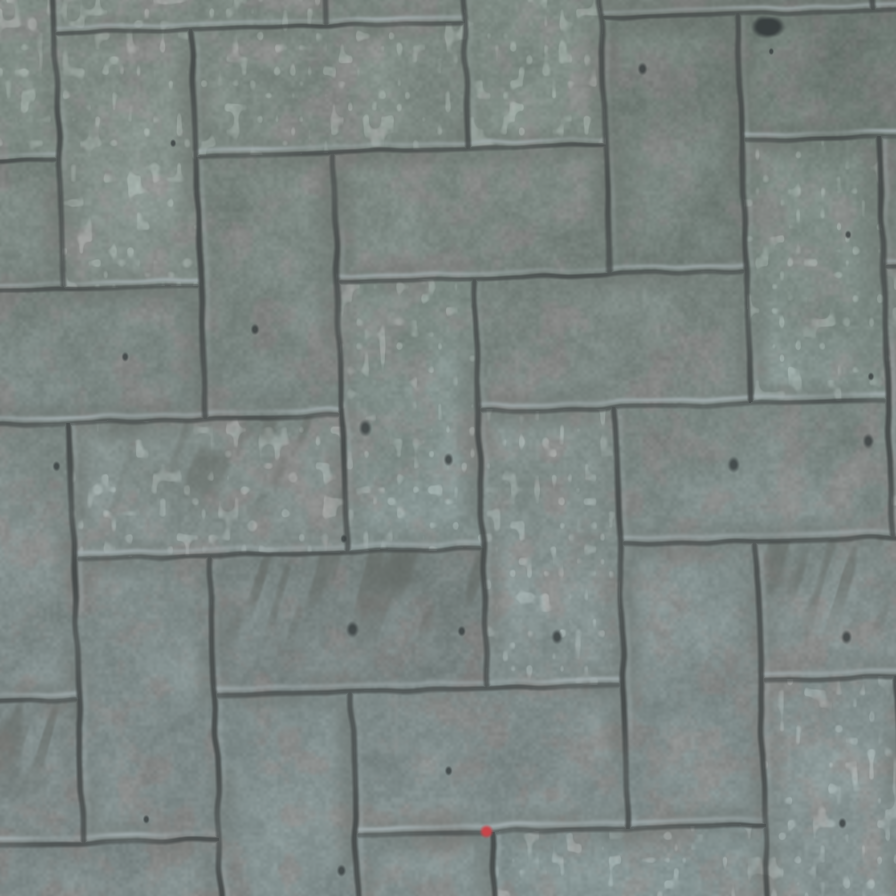
This texture is drawn by a three.js fragment shader. Its source:

```glsl
// Grey-green concrete pavers laid in a herringbone of 1 x 2 blocks, seen slightly askew.
// The canvas is mapped to paver cells; the diagonal index of a cell gives its block,
// then joints, pale worn edges, mottling, stains and pits are layered on top.
varying vec2 vUv;

// Layout, in canvas units measured from the upper left
const vec2 GRID_START = vec2(0.0612, 0.0365);
const vec2 CELL = vec2(0.1523, 0.1393);
const vec2 SKEW = vec2(0.0052, 0.0042);
const float ROW_GROWTH = 0.0019;
const float WOBBLE = 0.026;

// Joint widths, in cells
const float JOINT_CORE = 0.006;
const float JOINT_EDGE = 0.034;
const float RIM_OFFSET = 0.042;
const float RIM_WIDTH = 0.019;

// Colours
const vec3 GREEN_GREY = vec3(0.485, 0.540, 0.512);
const vec3 BLUE_GREY = vec3(0.505, 0.563, 0.562);
const vec3 WARM_GREY = vec3(0.515, 0.520, 0.515);
const vec3 STAIN = vec3(0.37, 0.385, 0.365);
const vec3 JOINT = vec3(0.265, 0.285, 0.285);
const vec3 WORN_EDGE = vec3(0.64, 0.685, 0.695);
const vec3 PIT = vec3(0.20, 0.225, 0.23);
const vec3 RED_FLECK = vec3(0.78, 0.27, 0.29);

// Scattered marks
const float PIT_GRID = 9.0;
const float PIT_CHANCE = 0.24;
const vec2 BIG_PIT = vec2(0.857, 0.030);
const vec2 FLECK_POS = vec2(0.543, 0.928);

float hash(vec2 p) {
  vec3 h = fract(vec3(p.xyx) * 0.1031);
  h += dot(h, h.yzx + 33.33);
  return fract((h.x + h.y) * h.z);
}

float noise(vec2 p) {
  vec2 i = floor(p), f = fract(p);
  f = f * f * (3.0 - 2.0 * f);
  return mix(mix(hash(i), hash(i + vec2(1.0, 0.0)), f.x),
             mix(hash(i + vec2(0.0, 1.0)), hash(i + 1.0), f.x), f.y);
}

float fbm(vec2 p) {
  float sum = 0.0, amp = 0.5;
  for (int i = 0; i < 4; i++) {
    sum += amp * noise(p);
    p = p * 2.03 + 17.7;
    amp *= 0.5;
  }
  return sum / 0.9375;
}

// Undo the skew and the growth of the rows toward the bottom
vec2 toCells(vec2 p) {
  vec2 s = p - GRID_START, c = s / CELL;
  for (int i = 0; i < 3; i++) {
    float y = s.y + SKEW.y * c.x;
    c.y = (sqrt(max(CELL.y * CELL.y + 4.0 * ROW_GROWTH * y, 0.0)) - CELL.y) / (2.0 * ROW_GROWTH);
    c.x = (s.x - SKEW.x * c.y) / CELL.x;
  }
  return c;
}

float ridge(float d) {
  float t = (d - RIM_OFFSET) / RIM_WIDTH;
  return exp(-t * t);
}

void main() {
  vec2 p = vec2(vUv.x, 1.0 - vUv.y);
  vec2 c = toCells(p);
  c += WOBBLE * (vec2(noise(p * 33.0), noise(p * 33.0 + 51.0)) - 0.5);

  // Herringbone: diagonals 0 and 3 stand upright, 1 and 2 lie flat
  vec2 origin = floor(c);
  float diagonal = mod(origin.x - origin.y + 0.5, 4.0);
  bool upright = diagonal < 1.0 || diagonal > 3.0;
  if (diagonal > 3.0) origin.y -= 1.0;
  else if (diagonal > 2.0) origin.x -= 1.0;
  vec2 size = upright ? vec2(1.0, 2.0) : vec2(2.0, 1.0);
  vec2 q = c - origin, far = size - q;
  float id = hash(origin + 40.0), id2 = hash(origin + 83.0);

  // Block face: broad tint, cloudy mottling and fine grain
  float cloud = fbm(p * 16.0 + id * 9.0);
  float patchy = fbm(p * 34.0 + 70.0);
  float grain = noise(p * 150.0) + noise(p * 260.0) - 1.0;
  vec3 col = mix(GREEN_GREY, BLUE_GREY, smoothstep(0.1, 0.85, p.y + 0.35 * (cloud - 0.5)));
  col = mix(col, WARM_GREY, 0.75 * smoothstep(0.45, 0.75, patchy) + 0.22 * id2);
  col *= 1.0 + 0.08 * (id - 0.5) + 0.20 * (cloud - 0.5) + 0.10 * (patchy - 0.5);
  col += 0.035 * grain;
  col *= 1.0 - 0.10 * smoothstep(0.5, 1.1, p.x) * smoothstep(0.5, 0.0, p.y);

  // Grimy borders, streaked stains and pale flecks on some blocks
  float border = min(min(q.x, far.x), min(q.y, far.y));
  col = mix(col, STAIN, 0.38 * (1.0 - smoothstep(0.02, 0.22, border)) * smoothstep(0.3, 0.7, cloud));
  float streak = noise(vec2(p.x * 75.0 + p.y * 22.0, p.y * 17.0));
  col = mix(col, STAIN, 0.45 * step(0.86, id2) * smoothstep(0.45, 0.8, streak) * smoothstep(0.9, 0.2, q.y));
  col += 0.09 * step(0.8, id) * smoothstep(0.7, 0.9, noise(p * vec2(110.0, 75.0)));

  // Joints: strong uprights, thinner level lines, pale worn lower and left edges
  float wear = noise(p * 14.0 + 8.0);
  float upJoint = 1.0 - smoothstep(JOINT_CORE, JOINT_EDGE, min(q.x, far.x));
  float levelJoint = 1.0 - smoothstep(JOINT_CORE, JOINT_EDGE, min(q.y, far.y * 1.4));
  col = mix(col, WORN_EDGE, ridge(far.y) * (0.2 + 0.65 * wear));
  col = mix(col, WORN_EDGE, ridge(q.x) * 0.35 * wear);
  col = mix(col, JOINT, max(upJoint * (0.6 + 0.35 * wear), levelJoint * (0.85 - 0.4 * wear)));

  // Scattered pits, one large pit and a small red fleck
  vec2 g = p * PIT_GRID, cell = floor(g);
  vec2 spot = 0.2 + 0.6 * vec2(hash(cell + 11.0), hash(cell + 29.0));
  float radius = mix(0.025, 0.07, hash(cell + 61.0));
  float pit = 1.0 - smoothstep(0.4 * radius, 1.3 * radius, length((fract(g) - spot) * vec2(1.2, 0.9)));
  col = mix(col, PIT, 0.75 * pit * step(hash(cell + 5.0), PIT_CHANCE));
  float big = length((p - BIG_PIT) * vec2(0.8, 1.2)) + 0.006 * (patchy - 0.5);
  col = mix(col, PIT, 0.9 * (1.0 - smoothstep(0.008, 0.016, big)));
  col = mix(col, RED_FLECK, 1.0 - smoothstep(0.003, 0.009, length(p - FLECK_POS)));

  gl_FragColor = vec4(col, 1.0);
}
```
